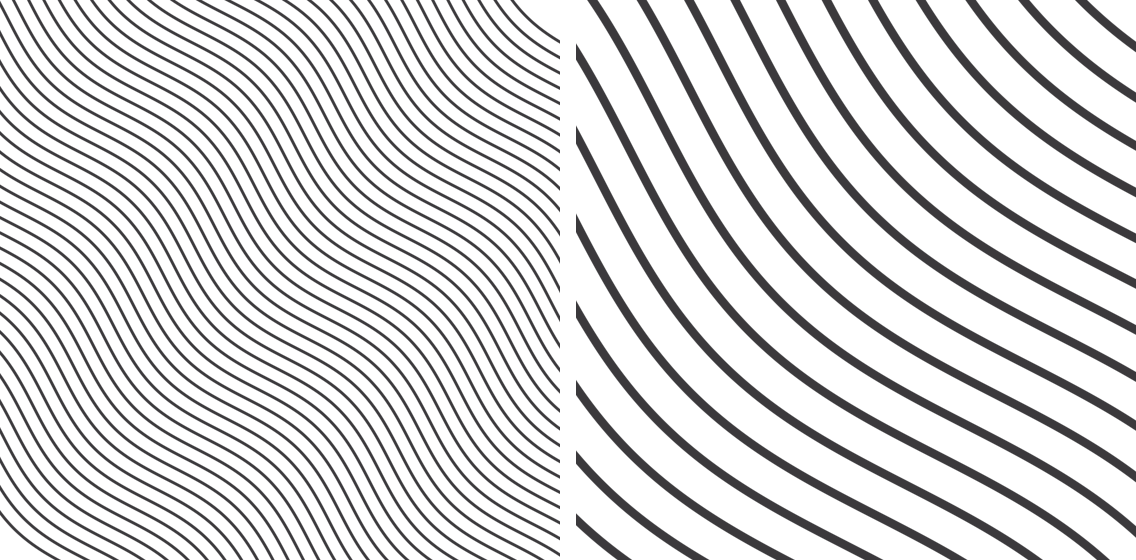
Left, the full canvas; right, a detail of the centre.
Give the GLSL for this pattern, as a Shadertoy shader.

```glsl
// Diagonal sheaf of parallel wavy pen lines on white paper.
// A scalar field counts the lines across the diagonal, bent by a sine along it;
// each whole value is a stroke, and its gradient keeps the stroke width even.

const float TAU = 6.2831853;

const float LINE_SPACING = 0.03587;  // step between lines, along x + y
const float LINE_LAST    = 51.0;     // lines are numbered 0 to 51
const float LINE_OFFSET  = 26.43;    // line number on the main diagonal
const float WAVE_HEIGHT  = 1.05;     // in line steps
const float WAVE_PERIOD  = 0.7344;   // along x - y
const float WAVE_START   = -0.215;   // x - y where the wave crosses zero
const float STROKE_WIDTH = 0.0051;
const float EDGE_PIXELS  = 0.75;     // half width of the smoothed edge

const vec3 PAPER = vec3(1.0);
const vec3 INK   = vec3(0.23, 0.225, 0.235);

// Distance from p to the middle of the nearest wavy line.
float wavyLineDistance(vec2 p) {
    float across = p.x + p.y - 1.0;
    float along  = p.x - p.y;
    float frequency = TAU / WAVE_PERIOD;
    float phase = frequency * (along - WAVE_START);

    // Fractional line number, and the nearest line of the finite sheaf
    float lineField = LINE_OFFSET - across / LINE_SPACING - WAVE_HEIGHT * sin(phase);
    float nearestLine = clamp(round(lineField), 0.0, LINE_LAST);

    // Both diagonal axes are stretched by sqrt(2)
    vec2 slope = vec2(1.0 / LINE_SPACING, WAVE_HEIGHT * frequency * cos(phase));
    return abs(lineField - nearestLine) / (sqrt(2.0) * length(slope));
}

void mainImage(out vec4 fragColor, in vec2 fragCoord) {
    vec2 p = fragCoord / iResolution.y;
    float edge = EDGE_PIXELS / iResolution.y;

    float strokeDistance = wavyLineDistance(p) - 0.5 * STROKE_WIDTH;
    float coverage = 1.0 - smoothstep(-edge, edge, strokeDistance);

    fragColor = vec4(mix(PAPER, INK, coverage), 1.0);
}
```
